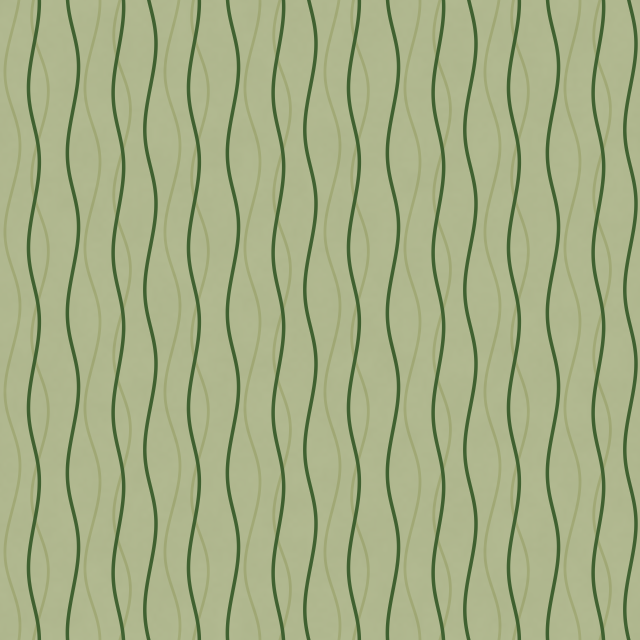
Reproduce this pattern procedurally as a WebGL 2 fragment shader.

```glsl
#version 300 es
precision highp float;
// Wavy vertical stripes: dark green strands over faint olive ones on sage paper.
uniform vec2 u_resolution;
out vec4 fragColor;

const float TAU = 6.2831853;
const float REPEATS = 4.0;

float hash(vec2 p) {
  p = fract(p * vec2(0.1031, 0.1137));
  p += dot(p, p.yx + 33.33);
  return fract((p.x + p.y) * p.x * 47.0);
}

// Value noise that wraps after a whole number of cells.
float wrapNoise(vec2 uv, float cells) {
  vec2 p = uv * cells;
  vec2 i = floor(p);
  vec2 f = fract(p);
  f = f * f * (3.0 - 2.0 * f);
  vec2 a = mod(i, cells);
  vec2 b = mod(i + 1.0, cells);
  return mix(mix(hash(a), hash(vec2(b.x, a.y)), f.x),
             mix(hash(vec2(a.x, b.y)), hash(b), f.x), f.y);
}

// Coverage of one wavy strand; strand = (centre, phase, sway), in tile units.
float strandMask(vec2 tile, vec3 strand, float width, float pixel) {
  float u = TAU * (tile.y - strand.y);
  float skewed = u + 0.12 * sin(u);
  float offset = tile.x - strand.x - strand.z * sin(skewed);
  float slope = strand.z * TAU * cos(skewed) * (1.0 + 0.12 * cos(u));
  float d = abs(fract(offset + 0.5) - 0.5) / sqrt(1.0 + slope * slope);
  return clamp((0.5 * width - d) / pixel + 0.5, 0.0, 1.0);
}

void main() {
  vec2 uv = gl_FragCoord.xy / u_resolution;
  vec2 tile = vec2(uv.x, 1.0 - uv.y) * REPEATS;
  float pixel = REPEATS / min(u_resolution.x, u_resolution.y);

  vec3 paleStrands[4] = vec3[4](
    vec3(0.078, 0.682, 0.047), vec3(0.578, 0.781, 0.047),
    vec3(0.250, 0.339, 0.052), vec3(0.763, 0.453, 0.052));
  vec3 darkStrands[4] = vec3[4](
    vec3(0.212, 0.781, 0.034), vec3(0.456, 0.188, 0.035),
    vec3(0.740, 0.812, 0.033), vec3(0.940, 0.042, 0.035));

  float pale = 0.0;
  float dark = 0.0;
  for (int i = 0; i < 4; i++) {
    pale = max(pale, strandMask(tile, paleStrands[i], 0.0175, pixel));
    dark = max(dark, strandMask(tile, darkStrands[i], 0.0218, pixel));
  }

  // Sage ground, olive strands behind, green strands in front.
  vec3 color = mix(vec3(0.69, 0.72, 0.56), vec3(0.63, 0.66, 0.46), pale);
  color = mix(color, vec3(0.25, 0.38, 0.19), dark);

  // Faint paper mottling.
  float mottle = 0.6 * wrapNoise(uv, 28.0) + 0.4 * wrapNoise(uv, 128.0) - 0.5;
  color += 0.018 * mottle;
  fragColor = vec4(color, 1.0);
}
```
